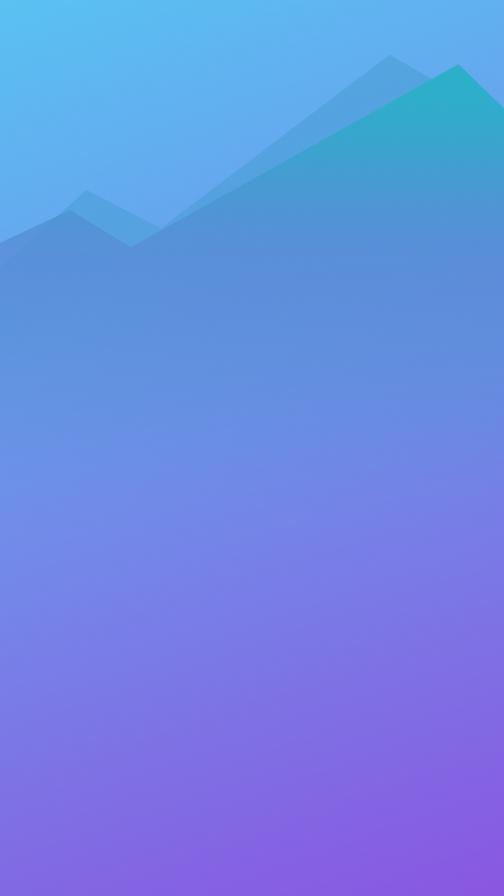
Write a WebGL 2 fragment shader that draws this background.

```glsl
#version 300 es
precision highp float;

uniform vec2 u_resolution;
out vec4 fragColor;

// Signed distance to a peak with separate left and right slopes, positive inside
float peak(vec2 p, vec2 apex, float leftSlope, float rightSlope) {
    float dx = p.x - apex.x;
    float slope = dx < 0.0 ? leftSlope : rightSlope;
    return (apex.y - p.y - slope * abs(dx)) / sqrt(1.0 + slope * slope);
}

// Soft-edged coverage, one pixel wide
float coverage(float d) {
    return clamp(d * u_resolution.y + 0.5, 0.0, 1.0);
}

void main() {
    // Canvas height is one unit, width is 9/16
    vec2 p = gl_FragCoord.xy / u_resolution * vec2(0.5625, 1.0);

    // Tilted sky gradient from cyan at upper left to violet at lower right
    float t = (1.0 - p.y + 0.35 * p.x) / 1.197;
    vec3 color = mix(vec3(0.35, 0.76, 0.95), vec3(0.54, 0.34, 0.88), t);

    // Pale distant ridge
    float backRidge = max(peak(p, vec2(0.435, 0.939), 0.758, 0.58),
                          peak(p, vec2(0.0964, 0.788), 0.90, 0.515));
    float backFade = 0.5 * smoothstep(0.42, 0.80, p.y);
    color = mix(color, vec3(0.27, 0.61, 0.82), coverage(backRidge) * backFade);

    // Near ridge, teal at the summit and dissolving into the haze below
    float frontRidge = max(peak(p, vec2(0.5117, 0.9284), 0.559, 0.97),
                           peak(p, vec2(0.0781, 0.7656), 0.47, 0.615));
    vec3 rock = mix(vec3(0.36, 0.53, 0.84), vec3(0.17, 0.69, 0.79),
                    smoothstep(0.674, 0.93, p.y));
    float frontFade = smoothstep(0.34, 0.92, p.y);
    color = mix(color, rock, coverage(frontRidge) * frontFade);

    // Fine grain against banding
    float grain = fract(sin(dot(floor(p * 512.0), vec2(12.9898, 78.233))) * 43758.5453);
    fragColor = vec4(color + (grain - 0.5) / 255.0, 1.0);
}
```
